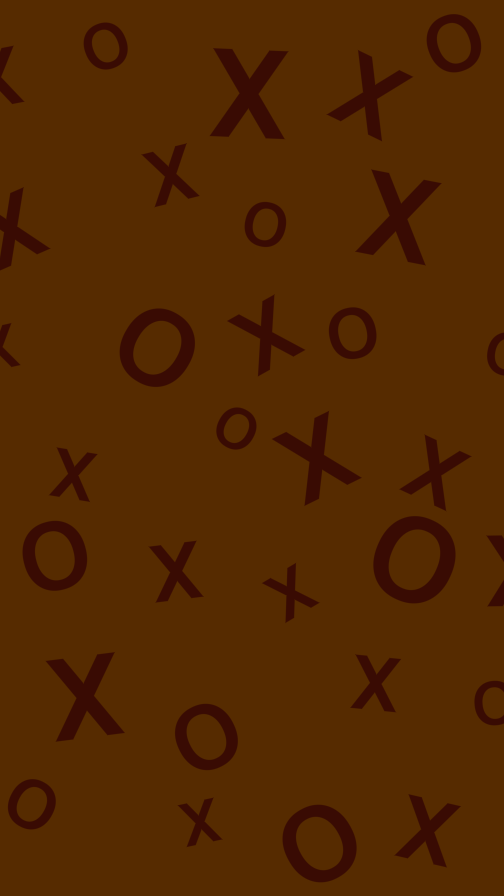
Give the GLSL for this pattern, as a WebGL 2 fragment shader.

```glsl
#version 300 es
precision highp float;

uniform vec2 u_resolution;
out vec4 fragColor;

const vec3 GROUND = vec3(0.337, 0.169, 0.0);
const vec3 INK = vec3(0.224, 0.045, 0.010);

const float SPACING = 0.25;      // cell size, in canvas widths
const float JITTER = 0.27;       // centre offset, in cells
const float ROW_SHIFT = 0.37;    // sideways slide per row, in cells
const float MIN_HEIGHT = 0.083;  // mark heights, in canvas widths
const float MAX_HEIGHT = 0.178;
const float SIZE_BIAS = 1.5;     // above 1 favours small marks
const float MAX_TILT = 0.56;     // radians

// Mark proportions, relative to a height of one
const vec2 RING_OUTER = vec2(0.455, 0.5);
const vec2 RING_INNER = vec2(0.275, 0.355);
const float RING_POWER = 2.2;
const float CROSS_SLOPE = 0.64;
const float CROSS_HALF_WIDTH = 0.108;

vec3 hash3(vec2 cell) {
    vec3 p = fract(cell.xyx * vec3(0.1031, 0.1030, 0.0973) + 0.37);
    p += dot(p, p.yxz + 33.33);
    return fract((p.xxy + p.yzz) * p.zyx);
}

// Approximate distance to a slightly squared ellipse
float ovalDistance(vec2 p, vec2 radii) {
    vec2 q = pow(abs(p) / radii, vec2(RING_POWER));
    float level = pow(q.x + q.y, 1.0 / RING_POWER);
    return length(p) * (1.0 - 1.0 / max(level, 0.001));
}

float ringDistance(vec2 p) {
    return max(ovalDistance(p, RING_OUTER), -ovalDistance(p, RING_INNER));
}

// Two slanted strokes with flat ends
float crossDistance(vec2 p) {
    p = abs(p);
    float stroke = abs(p.x - CROSS_SLOPE * p.y) - CROSS_HALF_WIDTH;
    return max(stroke / length(vec2(1.0, CROSS_SLOPE)), p.y - 0.5);
}

mat2 rotation(float angle) {
    float c = cos(angle), s = sin(angle);
    return mat2(c, s, -s, c);
}

// Distance to the mark that belongs to one cell
float markDistance(vec2 p, vec2 cell) {
    vec3 random = hash3(cell + 17.0);
    vec2 center = cell + 0.5 + (random.xy - 0.5) * 2.0 * JITTER;
    center.x += ROW_SHIFT * cell.y;

    // Evenly spread sequences keep sizes and kinds balanced
    float sizePick = fract(dot(cell, vec2(0.7549, 0.5698)) + 0.31);
    float kindPick = fract(dot(cell, vec2(0.6180, 0.4142)) + 0.12);
    float height = mix(MIN_HEIGHT, MAX_HEIGHT, pow(sizePick, SIZE_BIAS));

    float tilt = (random.z * 2.0 - 1.0) * MAX_TILT;
    vec2 local = rotation(tilt) * (p - center) * SPACING / height;
    float shape = kindPick < 0.52 ? ringDistance(local) : crossDistance(local);
    return shape * height;
}

void main() {
    vec2 p = gl_FragCoord.xy / u_resolution.x / SPACING;
    float row = floor(p.y);

    // Nearest mark among the neighbouring cells
    float nearest = 1.0;
    for (int j = -1; j <= 1; j++) {
        float y = row + float(j);
        float column = floor(p.x - ROW_SHIFT * y);
        for (int i = -1; i <= 1; i++) {
            nearest = min(nearest, markDistance(p, vec2(column + float(i), y)));
        }
    }

    float edge = 0.75 / u_resolution.x;
    float coverage = 1.0 - smoothstep(-edge, edge, nearest);
    fragColor = vec4(mix(GROUND, INK, coverage), 1.0);
}
```
